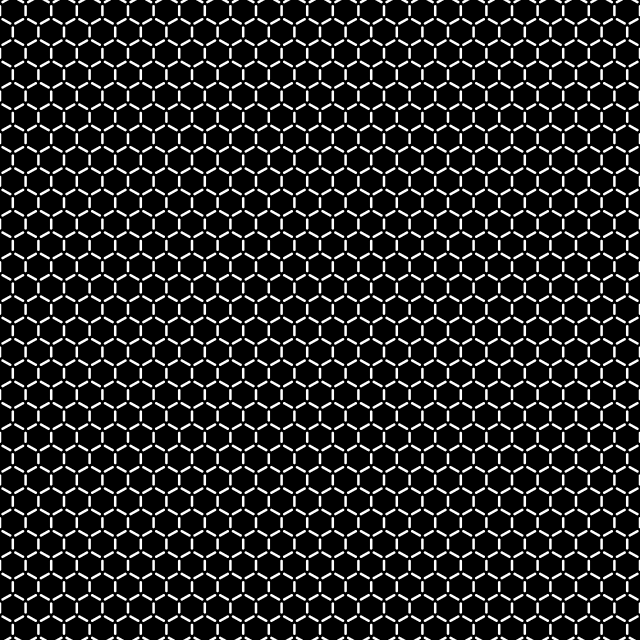
This pattern is drawn by a three.js fragment shader. Its source:

```glsl
// White hexagonal mesh of separate round-ended struts on black.
varying vec2 vUv;

// Signed distance to a capsule through center along a unit direction.
float strut(vec2 p, vec2 center, vec2 direction) {
  vec2 offset = p - center;
  float along = clamp(dot(offset, direction), -0.0068, 0.0068);
  return length(offset - along * direction) - 0.00195;
}

void main() {
  // Each period holds two staggered rows; mirror it into one quadrant.
  vec2 repeats = vec2(25.0, 15.0);
  vec2 period = 1.0 / repeats;
  vec2 cell = fract(vUv * repeats - vec2(0.5, 0.25) + 0.5) - 0.5;
  vec2 p = abs(cell) * period;

  // Upright struts at opposite corners, joined by a slanted one.
  vec2 up = vec2(0.0, 1.0);
  vec2 slant = normalize(vec2(1.0 / 2.0, 1.0 / 6.0) * period);
  float d = strut(p, vec2(0.0), up);
  d = min(d, strut(p, 0.5 * period, up));
  d = min(d, strut(p, 0.25 * period, slant));

  // Edge coverage over the local sampling width.
  float coverage = clamp(0.5 - d / fwidth(vUv.x), 0.0, 1.0);
  gl_FragColor = vec4(vec3(coverage), 1.0);
}
```
